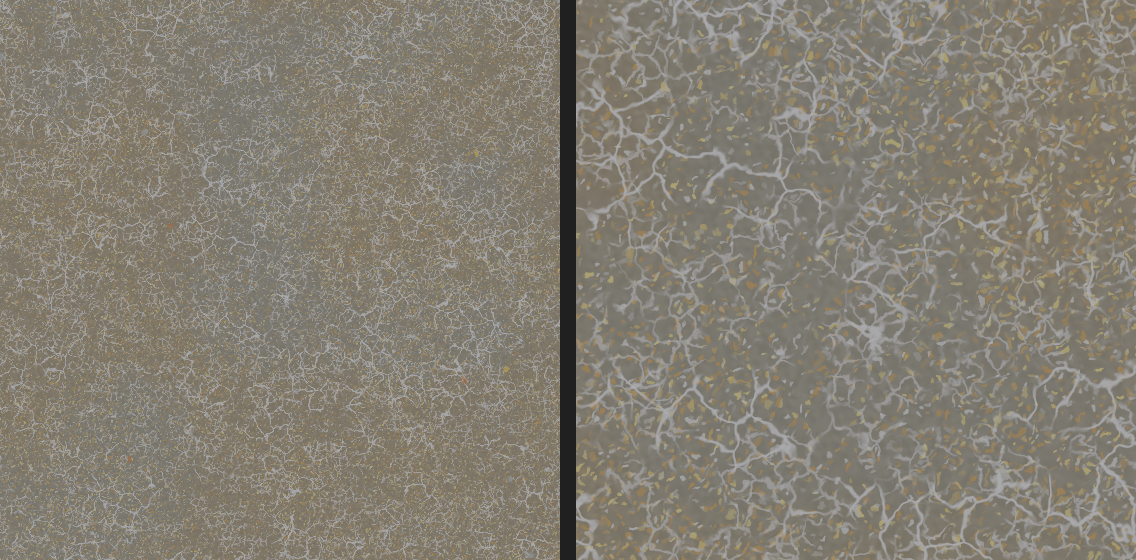
Left, the full canvas; right, a detail of the centre.
This texture is drawn by a Shadertoy shader. Its source:

```glsl
// Weathered grey-brown ground with broken pale hairline cracks and ochre grains.

const vec3 CLAY = vec3(0.490, 0.462, 0.405);
const vec3 SLATE = vec3(0.478, 0.467, 0.435);
const vec3 CRACK = vec3(0.675, 0.675, 0.690);
const vec3 OCHRE = vec3(0.610, 0.500, 0.330);
const vec3 STRAW = vec3(0.680, 0.640, 0.450);
const vec3 ASH = vec3(0.640, 0.640, 0.645);
const vec3 RUST = vec3(0.620, 0.410, 0.260);
const vec3 GOLD = vec3(0.690, 0.610, 0.320);
const vec3 STEEL = vec3(0.540, 0.570, 0.600);

float hash(vec2 p) {
    return fract(sin(dot(p, vec2(127.1, 311.7))) * 43758.55);
}

vec2 hash2(vec2 p) {
    return vec2(hash(p), hash(p + 57.3));
}

vec2 rotate(vec2 p, float angle) {
    float c = cos(angle);
    float s = sin(angle);
    return vec2(c * p.x - s * p.y, s * p.x + c * p.y);
}

float noise(vec2 p) {
    vec2 i = floor(p);
    vec2 f = fract(p);
    f = f * f * (3.0 - 2.0 * f);
    float low = mix(hash(i), hash(i + vec2(1, 0)), f.x);
    float high = mix(hash(i + vec2(0, 1)), hash(i + vec2(1, 1)), f.x);
    return mix(low, high, f.y);
}

float fbm(vec2 p) {
    float sum = 0.0;
    float amp = 0.5;
    for (int i = 0; i < 4; i++) {
        sum += amp * noise(p);
        p = rotate(p, 0.6) * 2.03 + 17.1;
        amp *= 0.5;
    }
    return sum / 0.9375;
}

vec2 warp(vec2 p, float scale, float amount) {
    return p + amount * (vec2(fbm(p * scale), fbm(p * scale + 31.7)) - 0.5);
}

// Distance to the nearest border between Voronoi cells, in cell units
float cellBorder(vec2 p) {
    vec2 cell = floor(p);
    vec2 f = fract(p);
    vec2 nearest = vec2(0.0);
    float best = 8.0;
    for (int y = -1; y <= 1; y++)
    for (int x = -1; x <= 1; x++) {
        vec2 o = vec2(x, y);
        vec2 r = o + hash2(cell + o) - f;
        float d = dot(r, r);
        if (d < best) { best = d; nearest = r; }
    }
    float border = 8.0;
    for (int y = -2; y <= 2; y++)
    for (int x = -2; x <= 2; x++) {
        vec2 o = vec2(x, y);
        vec2 r = o + hash2(cell + o) - f;
        vec2 gap = r - nearest;
        if (dot(gap, gap) > 1e-4)
            border = min(border, dot(0.5 * (r + nearest), normalize(gap)));
    }
    return border;
}

// Crack lines of a given half width, in canvas units
float cracks(vec2 p, float scale, float width) {
    float d = cellBorder(p * scale) / scale;
    return 1.0 - smoothstep(width * 0.3, width * 1.7, d);
}

// Scattered soft grains: x is coverage, y a random value for each grain
vec2 grains(vec2 p, float scale, float density, float radius) {
    vec2 cell = floor(p * scale);
    vec2 center = mix(vec2(radius), vec2(1.0 - radius), hash2(cell + 7.9));
    vec2 d = fract(p * scale) - center;
    d.x *= mix(1.0, 1.8, hash(cell + 3.3));
    float shape = 1.0 - smoothstep(radius * 0.5, radius, length(d));
    return vec2(shape * step(hash(cell + 91.7), density), hash(cell + 23.1));
}

vec3 addOchre(vec3 color, vec2 p, float scale, float density) {
    vec2 grain = grains(p, scale, density, 0.4);
    vec3 tint = mix(OCHRE, STRAW, smoothstep(0.35, 0.9, grain.y));
    return mix(color, tint, grain.x * mix(0.35, 0.95, fract(grain.y * 7.0)));
}

void mainImage(out vec4 fragColor, in vec2 fragCoord) {
    vec2 uv = fragCoord / iResolution.y;
    vec2 bent = warp(uv, 40.0, 0.030);
    vec2 rough = warp(uv, 110.0, 0.012);

    // Broad stains and fine grain
    float stain = fbm(uv * 4.5 + 8.0);
    float wear = fbm(uv * 6.0 + 43.0);
    vec3 color = mix(SLATE, CLAY, smoothstep(0.3, 0.6, stain));
    color += 0.04 * (noise(rotate(uv, 0.5) * 300.0) - 0.5);

    // Ochre and straw grains gathered in patches, pale dust everywhere
    float patches = smoothstep(0.28, 0.68, fbm(uv * 8.0 + 71.0));
    color = addOchre(color, rotate(rough, 0.4), 150.0, mix(0.2, 0.65, patches));
    color = addOchre(color, rotate(rough, 1.1) + 3.0, 205.0, mix(0.15, 0.45, patches));
    vec2 dust = grains(rotate(rough, 0.8) + 5.0, 185.0, mix(0.1, 0.4, wear), 0.4);
    color = mix(color, ASH, dust.x * mix(0.3, 0.95, dust.y));

    // Broken crack networks, coarse over fine
    float breaks = 0.7 * fbm(uv * 30.0 + 5.0) + 0.3 * wear;
    float coarseMask = smoothstep(0.48, 0.60, breaks);
    float fineMask = smoothstep(0.42, 0.62, fbm(uv * 55.0 + 19.0));
    float hairline = cracks(rough, 82.0, 0.0009) * fineMask;
    float fissure = cracks(bent, 33.0, 0.0011) * coarseMask;
    color = mix(color, CRACK, 0.62 * hairline);
    color = mix(color, CRACK, 0.85 * fissure);

    // Rare larger flecks
    vec2 fleck = grains(rough + 0.11, 13.0, 0.06, 0.10);
    vec3 mineral = fleck.y < 0.35 ? RUST : (fleck.y < 0.6 ? GOLD : STEEL);
    color = mix(color, mineral, 0.7 * fleck.x);

    fragColor = vec4(color, 1.0);
}
```
